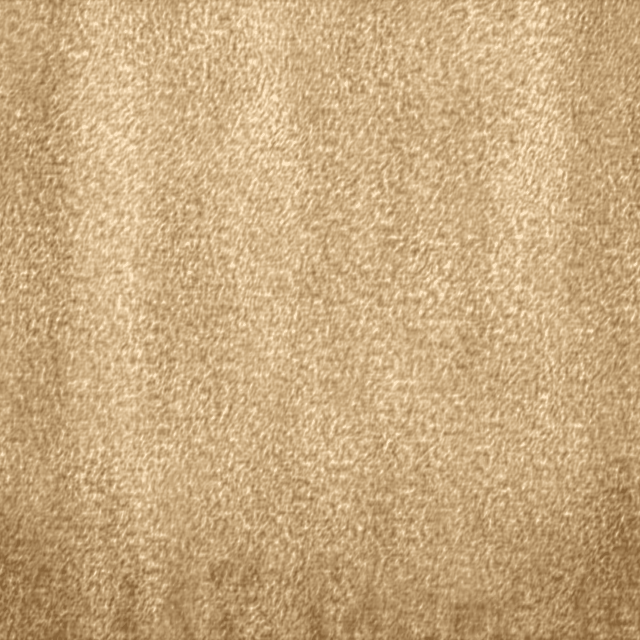
This texture is drawn by a Shadertoy shader. Its source:

```glsl
// Random unit vector for a lattice cell
vec2 cellGradient(vec2 cell) {
    uvec2 h = uvec2(ivec2(cell) + 32768);
    uint n = h.x * 1597334677u ^ h.y * 3812015801u;
    n = (n ^ (n >> 15)) * 2246822519u;
    n = (n ^ (n >> 13)) * 3266489917u;
    float angle = 6.2832 * float((n ^ (n >> 16)) & 65535u) / 65536.0;
    return vec2(cos(angle), sin(angle));
}

float gradientNoise(vec2 p) {
    vec2 i = floor(p), f = p - i;
    vec2 u = f * f * f * (f * (f * 6.0 - 15.0) + 10.0);
    vec2 e = vec2(1, 0);
    float low = mix(dot(cellGradient(i), f),
                    dot(cellGradient(i + e.xy), f - e.xy), u.x);
    float high = mix(dot(cellGradient(i + e.yx), f - e.yx),
                     dot(cellGradient(i + e.xx), f - e.xx), u.x);
    return mix(low, high, u.y);
}

float fbm(vec2 p) {
    float sum = 0.0, weight = 0.6;
    for (int i = 0; i < 4; i++) {
        sum += weight * gradientNoise(p);
        p = p * 2.03 + 17.3;
        weight *= 0.55;
    }
    return sum;
}

float band(float x, float center, float width) {
    float d = (x - center) / width;
    return exp(-d * d);
}

// Broad light: pale upright bands, dull sides and a dark foot
float broadShade(vec2 uv) {
    float side = abs(uv.x - 0.5) * 2.0;
    float upper = smoothstep(0.25, 0.8, uv.y);
    float shade = 0.62 - 0.27 * smoothstep(0.34, 0.0, uv.y);
    shade -= 0.14 * smoothstep(0.7, 0.86, side);
    shade += upper * (0.10 * band(side, 0.66, 0.11) + 0.11 * band(uv.x, 0.4, 0.07));
    shade -= 0.10 * smoothstep(0.6, 1.0, side) * band(uv.y, 0.14, 0.09);
    shade += 0.20 * fbm(uv * vec2(17.0, 3.0) + 5.0);
    return shade + 0.18 * fbm(uv * vec2(8.0, 6.0) + 41.0);
}

// Short slanted grains over finer grit
float slantedGrain(vec2 uv) {
    vec2 p = uv + 0.004 * vec2(gradientNoise(uv * 23.0), gradientNoise(uv * 23.0 + 60.0));
    float slant = 0.35 + 0.1 * gradientNoise(uv * 3.0);
    float coarse = gradientNoise(vec2((p.x - slant * p.y) * 140.0, p.y * 88.0));
    float fine = gradientNoise(vec2((p.x - 0.2 * p.y) * 225.0, p.y * 175.0) + 90.0);
    float grain = 0.78 * coarse + 0.45 * fine;
    return grain + 0.5 * max(grain - 0.25, 0.0);
}

// Broken threads running across and upright
float weave(vec2 uv) {
    float across = gradientNoise(uv * vec2(24.0, 190.0) + 13.0);
    float upright = gradientNoise(uv * vec2(170.0, 26.0) + 29.0);
    return across + 0.9 * upright;
}

void mainImage(out vec4 fragColor, in vec2 fragCoord) {
    vec2 uv = fragCoord / iResolution.xy;
    float grain = slantedGrain(uv);
    float relief = 0.76 + 0.5 * fbm(uv * vec2(9.0, 6.0) + 73.0);
    float tone = broadShade(uv) + relief * grain + 0.14 * weave(uv);

    // Ragged stains, thickest along the foot
    float stain = fbm(uv * vec2(27.0, 14.0) + 8.0) + 0.25 * grain;
    stain += 0.28 * smoothstep(0.22, 0.0, uv.y);
    tone -= 0.24 * smoothstep(0.27, 0.5, stain);

    // Thin worn rim at top and bottom
    tone -= 0.12 * smoothstep(0.494, 0.5, abs(uv.y - 0.5));

    // Brown through tan to cream
    tone = clamp(tone, -0.12, 1.1);
    vec3 brown = vec3(0.58, 0.44, 0.27);
    vec3 tan_ = vec3(0.79, 0.665, 0.49);
    vec3 cream = vec3(0.96, 0.86, 0.71);
    vec3 color = tone < 0.55 ? mix(brown, tan_, tone / 0.55)
                             : mix(tan_, cream, (tone - 0.55) / 0.45);
    fragColor = vec4(color, 1.0);
}
```
